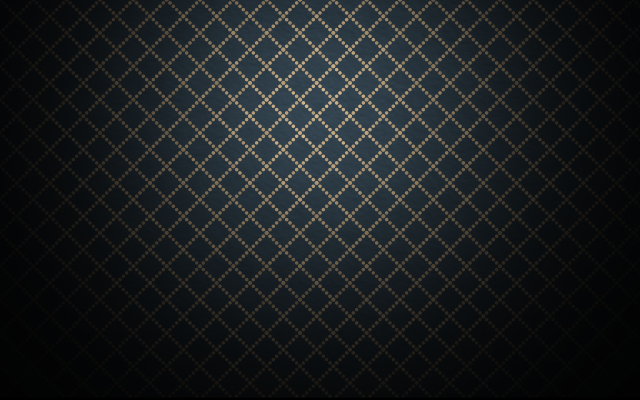
A Shadertoy shader for this pattern:

```glsl
// Diagonal lattice of small gilt dots on dark blue, finely grained leather.
// The plane is turned into lattice axes, where dots sit on whole steps of the
// grid lines; a soft off-centre lamp then fades everything to near black.

const float ROWS = 12.0;                      // diamonds per canvas height
const float STEPS = 5.0;                      // dot steps along a diamond side
const vec2  CROSSING = vec2(0.0333, 0.501);   // one lattice crossing, from centre
const float DOT_RADIUS = 0.37;                // in dot steps
const float CROSS_RADIUS = 0.44;
const vec3  LEATHER = vec3(0.195, 0.260, 0.305);
const vec3  GILT = vec3(0.770, 0.665, 0.515);
const vec3  SHADOW = vec3(0.006, 0.007, 0.008);
const vec2  LAMP = vec2(0.0, 0.23);           // brightest spot, from centre
const float LAMP_REACH = 0.48;
const float GRAIN_SCALE = 110.0;
const float GRAIN_DEPTH = 0.22;
const float DOT_WEAR = 0.16;
const float BOTTOM_EDGE = 0.006;              // dark strip along the base

float hash(vec2 cell) {
    uvec2 q = uvec2(ivec2(cell)) * uvec2(1597u, 3812u);
    uint n = (q.x ^ (q.y + 7919u)) * 74797u;
    n = (n ^ (n >> 15)) * 27737u;
    n ^= n >> 13;
    return float(n & 65535u) / 65535.0;
}

float valueNoise(vec2 p) {
    vec2 i = floor(p), f = fract(p);
    f = f * f * (3.0 - 2.0 * f);
    return mix(mix(hash(i), hash(i + vec2(1, 0)), f.x),
               mix(hash(i + vec2(0, 1)), hash(i + vec2(1, 1)), f.x), f.y);
}

float fbm(vec2 p) {
    float sum = 0.0, weight = 0.5;
    for (int octave = 0; octave < 3; octave++) {
        sum += weight * valueNoise(p);
        p = p * 2.03 + 17.0;
        weight *= 0.5;
    }
    return sum;
}

// Slope of the grain, lit from above; slightly stretched sideways.
float leatherRelief(vec2 p) {
    vec2 q = p * GRAIN_SCALE * vec2(0.7, 1.0);
    return fbm(q) - fbm(q + vec2(0.2, 0.45));
}

// Coverage in x, per-dot tone in y.
vec2 dotLattice(vec2 p) {
    vec2 g = (p - CROSSING) * ROWS;
    vec2 w = vec2(g.x + g.y, g.x - g.y) * STEPS;
    vec2 id = round(w);
    vec2 onLine = 1.0 - step(0.5, mod(id + 0.25, STEPS) - 0.25);
    float present = max(onLine.x, onLine.y);
    float radius = mix(DOT_RADIUS, CROSS_RADIUS, onLine.x * onLine.y);
    radius += 0.03 * (hash(id + 31.0) - 0.5);
    float blur = 0.6 * STEPS * ROWS * sqrt(2.0) / iResolution.y;
    float cover = 1.0 - smoothstep(-blur, blur, length(w - id) - radius);
    return vec2(cover * present, 1.0 + DOT_WEAR * (hash(id) - 0.5));
}

void mainImage(out vec4 fragColor, in vec2 fragCoord) {
    vec2 p = (fragCoord - 0.5 * iResolution.xy) / iResolution.y;

    // Leather and gilt share the same grain.
    float relief = leatherRelief(p);
    float mottling = 0.94 + 0.12 * fbm(p * 22.0);
    vec3 color = LEATHER * mottling * (1.0 + GRAIN_DEPTH * relief);
    vec2 dots = dotLattice(p);
    vec3 gilt = GILT * dots.y * (1.0 + 0.6 * GRAIN_DEPTH * relief);
    color = mix(color, gilt, dots.x);

    // Lamp falloff.
    vec2 away = (p - LAMP) / LAMP_REACH;
    color = SHADOW + color * exp(-dot(away, away));

    // Base strip.
    float pixel = 1.0 / iResolution.y;
    color *= smoothstep(BOTTOM_EDGE - pixel, BOTTOM_EDGE + pixel, p.y + 0.5);
    fragColor = vec4(clamp(color, 0.0, 1.0), 1.0);
}
```
